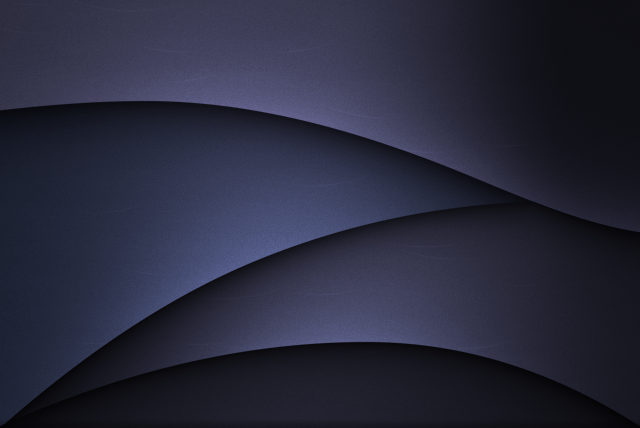
Write a Shadertoy shader that draws this background.

```glsl
const vec3 INK = vec3(0.055, 0.055, 0.080);
const vec3 NAVY = vec3(0.095, 0.115, 0.175);
const vec3 SLATE = vec3(0.235, 0.235, 0.330);
const vec3 STEEL = vec3(0.225, 0.240, 0.350);
const vec3 VIOLET = vec3(0.145, 0.145, 0.215);
const vec3 BLUE = vec3(0.125, 0.145, 0.220);

float hash(vec2 p) {
    vec3 q = fract(vec3(p.xyx) * 0.1031);
    q += dot(q, q.yzx + 33.33);
    return fract((q.x + q.y) * q.z);
}

float bell(float x, float center, float width) {
    float t = (x - center) / width;
    return exp(-t * t);
}

float falloff(float depth, float reach) {
    return exp(-max(depth, 0.0) / reach);
}

// Cubic through two knots, each given as (x, height, slope)
float hermite(float x, vec3 a, vec3 b) {
    float w = b.x - a.x;
    float t = (x - a.x) / w;
    float s = 1.0 - t;
    return s * s * ((1.0 + 2.0 * t) * a.y + t * w * a.z)
         + t * t * ((3.0 - 2.0 * t) * b.y - s * w * b.z);
}

float ridge(float x, vec3 a, vec3 b, vec3 c) {
    return x < b.x ? hermite(x, a, b) : hermite(x, b, c);
}

float upperRidge(float x) {
    vec3 crest = vec3(0.342, 0.764, 0.0);
    vec3 bend = vec3(1.094, 0.592, -0.41);
    return x < bend.x ? ridge(x, vec3(0.0, 0.742, 0.115), crest, bend)
                      : hermite(x, bend, vec3(1.5, 0.457, -0.15));
}

float middleRidge(float x) {
    return ridge(min(x, 1.26), vec3(0.0, 0.0, 0.88),
                 vec3(0.586, 0.385, 0.42), vec3(1.26, 0.529, 0.03));
}

float lowerRidge(float x) {
    return ridge(x, vec3(0.0, 0.004, 0.45),
                 vec3(0.859, 0.201, 0.0), vec3(1.5, 0.004, -0.64));
}

float shadow(float depth, float reach) {
    return 1.0 - 0.76 * falloff(depth, reach);
}

// Short, faint arcs scattered over the surface
float scratches(vec2 p) {
    float sum = 0.0;
    for (int i = 0; i < 22; i++) {
        float id = float(i);
        vec2 center = vec2(1.3 * hash(vec2(id, 3.0)), hash(vec2(id, 17.0)));
        vec2 q = p - center;
        float span = mix(0.04, 0.11, hash(vec2(id, 29.0)));
        float slope = 0.5 * (hash(vec2(id, 41.0)) - 0.6);
        float arc = slope * q.x + 1.3 * q.x * q.x;
        sum += bell(q.y, arc, 0.0016) * bell(q.x, 0.0, span);
    }
    return sum;
}

// Brushed streaks from layered sines
float streaks(vec2 p) {
    float sum = 0.0;
    float amp = 0.5;
    float freq = 38.0;
    for (int i = 0; i < 4; i++) {
        float bendY = p.y + 0.03 * sin(5.0 * p.x + float(i));
        sum += amp * sin(freq * bendY + 3.0 * sin(4.0 * p.x + freq));
        amp *= 0.7;
        freq *= 2.1;
    }
    return sum;
}

void mainImage(out vec4 fragColor, in vec2 fragCoord) {
    vec2 p = fragCoord / iResolution.xy * vec2(1.5, 1.0);
    float aa = 0.8 / iResolution.y;
    float upper = upperRidge(p.x);
    float middle = min(middleRidge(p.x), upper);
    float lower = lowerRidge(p.x);

    // Top sheet: light pools on its lower rim and dies to the right
    float rise = p.y - upper;
    float lit = (1.0 - smoothstep(0.75, 1.36, p.x)) * mix(0.72, 1.0, smoothstep(-0.2, 0.5, p.x));
    lit *= mix(0.8, 1.0, falloff(rise, 0.15));
    vec3 color = mix(INK, SLATE, lit);
    color += VIOLET * falloff(rise, 0.13) * bell(p.x, 0.65, 0.42);
    color += 0.6 * VIOLET * falloff(rise, 0.09) * smoothstep(0.8, 1.2, p.x);

    // Second sheet
    vec3 second = mix(NAVY, STEEL, bell(p.x, 0.68, 0.48));
    second += BLUE * falloff(p.y - middle, 0.15) * bell(p.x, 0.57, 0.36);
    second *= shadow(upper - p.y, 0.075);
    color = mix(color, second, smoothstep(-aa, aa, upper - p.y));

    // Third sheet
    vec3 third = mix(1.35 * INK, 1.08 * SLATE, bell(p.x, 0.82, 0.44));
    third += 0.8 * BLUE * falloff(p.y - lower, 0.08) * bell(p.x, 0.78, 0.34);
    third *= shadow(middle - p.y, 0.055);
    color = mix(color, third, smoothstep(-aa, aa, middle - p.y));

    // Front hollow
    vec3 hollow = mix(INK, 0.58 * SLATE, bell(p.x, 0.72, 0.5));
    hollow *= shadow(lower - p.y, 0.045);
    color = mix(color, hollow, smoothstep(-aa, aa, lower - p.y));

    // Surface wear and grain
    float grain = hash(floor(p * 420.0)) - 0.5;
    color *= 1.0 + 0.012 * streaks(p) + 0.09 * grain + 0.10 * scratches(p);
    color *= mix(0.7, 1.0, smoothstep(0.0, 0.025, p.y));
    fragColor = vec4(color, 1.0);
}
```
